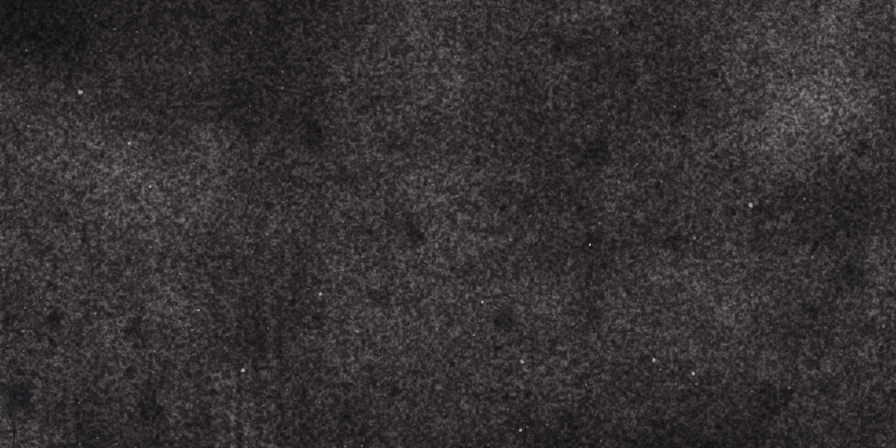
Reproduce this texture procedurally as a Shadertoy shader.

```glsl
// Dark weathered plaster: charcoal stone with fine grain and cloudy stains.
// Layered noise sets a logarithmic exposure; pits, pale chips, vertical
// streaks and bluish root-like cracks in the lower corners are added on top.

const vec3 STONE = vec3(0.200, 0.185, 0.190);
const vec3 CRACK = vec3(0.095, 0.100, 0.115);
const vec3 CHIP  = vec3(0.72, 0.70, 0.69);

float hash(vec2 p) {
    vec3 q = fract(vec3(p.xyx) * 0.1031);
    q += dot(q, q.yzx + 33.33);
    return fract((q.x + q.y) * q.z);
}

float noise(vec2 p) {
    vec2 i = floor(p), f = fract(p);
    vec2 s = f * f * (3.0 - 2.0 * f);
    float low = mix(hash(i), hash(i + vec2(1.0, 0.0)), s.x);
    float high = mix(hash(i + vec2(0.0, 1.0)), hash(i + 1.0), s.x);
    return mix(low, high, s.y);
}

float fbm(vec2 p) {
    float sum = 0.0, weight = 0.5;
    for (int i = 0; i < 5; i++) {
        sum += weight * noise(p);
        p = mat2(1.6, 1.2, -1.2, 1.6) * p + 17.3;
        weight *= 0.5;
    }
    return sum;
}

vec2 rotate(vec2 p, float angle) {
    float c = cos(angle), s = sin(angle);
    return vec2(c * p.x - s * p.y, s * p.x + c * p.y);
}

// Soft round glow of the given radii, 1 at its centre.
float blob(vec2 p, vec2 centre, vec2 radii) {
    vec2 d = (p - centre) / radii;
    return exp(-dot(d, d));
}

// One jittered spot in a share of the grid cells, with ragged edges.
float spots(vec2 p, float cells, float share, float radius, float seed) {
    vec2 q = p * cells, id = floor(q) + seed;
    float size = radius * cells * mix(0.5, 1.0, hash(id + 5.7));
    vec2 centre = 0.25 + 0.5 * vec2(hash(id + 1.3), hash(id + 8.1));
    float d = length(fract(q) - centre) * mix(0.7, 1.4, noise(p * 2.0 / radius));
    return step(hash(id + 3.9), share) * (1.0 - smoothstep(0.3 * size, size, d));
}

// Thin wandering lines along the direction of the angle.
float cracks(vec2 p, float angle, float width) {
    vec2 q = rotate(p, angle) + 0.07 * vec2(noise(p * 9.0), noise(p * 9.0 + 31.0));
    float ridge = abs(noise(q * vec2(15.0, 3.5)) - 0.5);
    float broken = smoothstep(0.38, 0.6, noise(p * 22.0 + 4.0));
    return broken * (1.0 - smoothstep(0.0, width, ridge));
}

// Large-scale light and stain pattern, in stops of natural logarithm.
float stains(vec2 p, float aspect) {
    float right = p.x - aspect;
    float tone = 1.05 * (fbm(p * 3.2 + 2.0) - 0.48);
    tone += 0.35 * (fbm(p * 13.0 + 40.0) - 0.48);
    tone += 0.38 * blob(vec2(right, p.y), vec2(-0.25, 0.76), vec2(0.13, 0.16));
    tone += 0.22 * blob(vec2(right, p.y), vec2(-0.02, 0.35), vec2(0.07, 0.16));
    tone += 0.15 * blob(p, vec2(0.30, 0.40), vec2(0.25, 0.25));
    tone -= 0.40 * blob(vec2(right, p.y), vec2(-0.12, 0.54), vec2(0.12, 0.09));
    tone -= 0.40 * blob(p, vec2(0.0, 1.0), vec2(0.28, 0.20));
    tone -= 0.15 * blob(p, vec2(0.58, 0.45), vec2(0.16, 0.6));
    tone -= 0.25 * smoothstep(0.22, 0.0, p.y);
    return tone;
}

// Fine sandy grain over two neighbouring scales.
float grain(vec2 p) {
    float coarse = noise(p * vec2(122.0, 134.0)) - 0.5;
    float fine = noise(rotate(p, 0.4) * 235.0 + 70.0) - 0.5;
    return 0.72 * coarse + 0.72 * fine;
}

void mainImage(out vec4 fragColor, in vec2 fragCoord) {
    vec2 p = fragCoord / iResolution.y;
    float aspect = iResolution.x / iResolution.y;

    float tone = stains(p, aspect) + grain(p);

    // Vertical streaks, strongest near the lower left
    float streakZone = 0.12 + 0.5 * blob(p, vec2(0.55, 0.0), vec2(0.25, 0.22));
    tone += streakZone * (noise(p * vec2(75.0, 2.5)) - 0.5);

    // Soft dark blotches and small pits
    tone -= 0.32 * spots(p, 5.0, 0.45, 0.045, 11.0);
    tone -= 0.45 * spots(p + 0.03, 17.0, 0.30, 0.012, 29.0);
    vec3 color = STONE * exp(tone);

    // Root-like cracks climbing from both lower corners
    float leftZone = blob(p, vec2(0.04, 0.08), vec2(0.28, 0.30));
    float rightZone = blob(p, vec2(aspect - 0.10, 0.20), vec2(0.15, 0.28));
    float roots = leftZone * cracks(p, 0.45, 0.09)
                + rightZone * cracks(p + 6.0, -0.35, 0.11);
    color = mix(color, CRACK * exp(0.6 * grain(p)), 0.75 * min(roots, 1.0));

    // Pale chips and dust
    color = mix(color, CHIP, 0.85 * spots(p, 8.0, 0.13, 0.008, 53.0));
    color = mix(color, CHIP, 0.40 * spots(p + 0.05, 24.0, 0.12, 0.005, 83.0));

    fragColor = vec4(clamp(color, 0.0, 1.0), 1.0);
}
```
